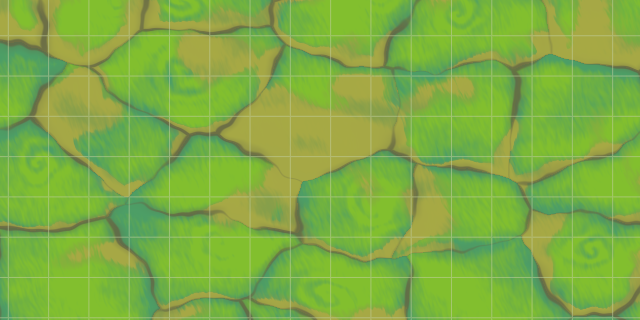
Reproduce this texture procedurally as a WebGL 2 fragment shader.

```glsl
#version 300 es
precision highp float;

uniform vec2 u_resolution;
out vec4 fragColor;

// Palette
const vec3 BRIGHT = vec3(0.51, 0.75, 0.18);
const vec3 MEADOW = vec3(0.43, 0.69, 0.26);
const vec3 TEAL   = vec3(0.30, 0.62, 0.40);
const vec3 SAND   = vec3(0.66, 0.66, 0.27);
const vec3 OLIVE  = vec3(0.53, 0.62, 0.29);
const vec3 CRACK  = vec3(0.39, 0.40, 0.27);
const vec3 LINE   = vec3(0.76, 0.81, 0.63);

// Sizes, in canvas heights
const vec2  STONE_SIZE  = vec2(0.42, 0.275);
const float STONE_SCALE = 0.31;
const float JITTER      = 0.78;
const float CRACK_WIDTH = 0.005;
const float RIM_WIDTH   = 0.055;
const float COIL_GAP    = 0.048;
const float COIL_RADIUS = 0.125;
const float GRID_STEP   = 0.1259;
const vec2  GRID_ORIGIN = vec2(0.026, 0.007);
const float GRID_HALF   = 0.0016;

// Balance
const float SAND_LEVEL    = 0.27;
const float COIL_SHARE    = 0.4;
const float GRID_STRENGTH = 0.55;
const float TAU           = 6.28318;

vec2 hash2(vec2 p) {
    vec3 a = fract(p.xyx * vec3(0.1031, 0.1030, 0.0973));
    a += dot(a, a.yzx + 33.33);
    return fract((a.xx + a.yz) * a.zy);
}

float corner(vec2 cell, vec2 offset, vec2 f) {
    float angle = TAU * hash2(cell + offset).x;
    return dot(vec2(cos(angle), sin(angle)), f - offset);
}

float gradientNoise(vec2 p) {
    vec2 i = floor(p), f = p - i;
    vec2 u = f * f * f * (f * (f * 6.0 - 15.0) + 10.0);
    return mix(mix(corner(i, vec2(0, 0), f), corner(i, vec2(1, 0), f), u.x),
               mix(corner(i, vec2(0, 1), f), corner(i, vec2(1, 1), f), u.x), u.y);
}

struct Stone { vec2 id; vec2 fromCentre; float edge; };

// Cellular layout: nearest stone first, then distance to its border
Stone findStone(vec2 p) {
    vec2 q = p / STONE_SIZE, i = floor(q), f = q - i;
    vec2 home = vec2(0.0), nearest = vec2(0.0);
    float best = 9.0;
    for (int y = -1; y <= 1; y++)
    for (int x = -1; x <= 1; x++) {
        vec2 c = vec2(x, y);
        vec2 d = c + 0.5 + JITTER * (hash2(i + c + 50.0) - 0.5) - f;
        if (dot(d, d) < best) { best = dot(d, d); nearest = d; home = c; }
    }
    float edge = 9.0;
    for (int y = -2; y <= 2; y++)
    for (int x = -2; x <= 2; x++) {
        vec2 c = home + vec2(x, y);
        vec2 d = c + 0.5 + JITTER * (hash2(i + c + 50.0) - 0.5) - f;
        vec2 across = d - nearest;
        if (dot(across, across) > 0.0001)
            edge = min(edge, dot(0.5 * (d + nearest), normalize(across)));
    }
    return Stone(i + home, -nearest * STONE_SIZE, edge * STONE_SCALE);
}

// Short slanted brush strokes
float grassBlades(vec2 p) {
    p.x += 0.35 * p.y + 0.02 * gradientNoise(p * 9.0);
    return gradientNoise(p * vec2(85.0, 26.0)) + 0.5 * gradientNoise(p * vec2(150.0, 50.0) + 9.0);
}

// Curled arms around a stone's centre, from -1 to 1
float coil(vec2 d, float turn) {
    d *= vec2(0.85, 1.15);
    float r = length(d);
    float arms = sin(atan(d.y, d.x + 0.00001) * turn - TAU * r / COIL_GAP);
    return arms * smoothstep(COIL_RADIUS, 0.03, r) * smoothstep(0.0, 0.012, r);
}

void main() {
    float px = 1.0 / u_resolution.y;
    vec2 p = gl_FragCoord.xy * px;

    // Wobbly stone outlines
    vec2 wobble = vec2(gradientNoise(p * 5.0), gradientNoise(p * 5.0 + 17.0)) * 0.055
                + vec2(gradientNoise(p * 19.0 + 5.0), gradientNoise(p * 19.0 + 31.0)) * 0.014;
    Stone stone = findStone(p + wobble);
    vec2 trait = hash2(stone.id + 7.0);
    vec2 kind = hash2(stone.id + 91.0);
    vec2 local = p + trait * 9.0;
    float blades = grassBlades(p);
    float rim = 1.0 - smoothstep(0.0, RIM_WIDTH, stone.edge);

    // Grass, from shaded teal to sunny green
    float lush = 0.62 + 0.75 * gradientNoise(local * vec2(3.5, 5.0))
               + 0.25 * gradientNoise(local * vec2(9.0, 14.0)) + 0.22 * blades - 0.42 * rim;
    float curl = coil(stone.fromCentre, trait.y < 0.5 ? -1.0 : 1.0) * step(kind.x, COIL_SHARE);
    lush += 0.24 * curl;
    vec3 colour = mix(TEAL, MEADOW, smoothstep(0.0, 0.5, lush));
    colour = mix(colour, BRIGHT, smoothstep(0.4, 0.85, lush));

    // Bare sandy patches with a ragged, shaded border
    float bare = gradientNoise(local * vec2(2.8, 4.0) + 40.0) + 0.4 * gradientNoise(local * 8.0)
               + 0.55 * (kind.y - 0.5) + 0.3 * rim * (0.7 - 8.0 * stone.fromCentre.y)
               + 0.07 * blades - SAND_LEVEL;
    float tone = gradientNoise(local * vec2(6.0, 10.0) + 3.0) + 0.15 * blades;
    vec3 sand = mix(OLIVE, SAND, smoothstep(-0.45, 0.15, tone + 0.8 * bare));
    colour = mix(colour, OLIVE, 0.45 * smoothstep(-0.13, 0.0, bare));
    colour = mix(colour, sand, 0.95 * smoothstep(-0.02, 0.05, bare));

    // Uneven dark cracks with a soft shadow
    float wear = smoothstep(-0.35, 0.3, gradientNoise(p * 6.0 + 60.0));
    float width = CRACK_WIDTH * (0.35 + wear);
    colour = mix(colour, CRACK, 0.3 * wear * (1.0 - smoothstep(0.0, 0.028, stone.edge)));
    colour = mix(colour, CRACK, (0.3 + 0.5 * wear) * (1.0 - smoothstep(width - px, width + px, stone.edge)));

    // Fine pale grid
    vec2 toLine = abs(fract((p - GRID_ORIGIN) / GRID_STEP + 0.5) - 0.5) * GRID_STEP;
    float cover = clamp((GRID_HALF - min(toLine.x, toLine.y)) / px + 0.5, 0.0, 1.0);
    colour = mix(colour, LINE, GRID_STRENGTH * cover);

    fragColor = vec4(colour, 1.0);
}
```
